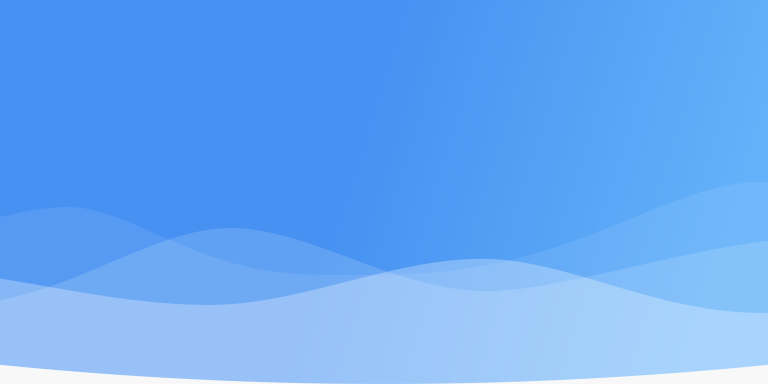
Reproduce this background procedurally as a Shadertoy shader.

```glsl
#define SKY_DEEP vec3(0.274, 0.569, 0.947)
#define SKY_LIGHT vec3(0.386, 0.694, 0.976)
#define PAPER vec3(0.973)
#define GLOW_START 1.04
#define GLOW_END 2.08
#define GLOW_TILT 0.311
#define BACK_ALPHA 0.085
#define MIDDLE_ALPHA 0.145
#define FRONT_ALPHA 0.28
#define PAPER_RISE 0.05

// Eased flank; a bend above one flattens the trough
float flank(float x, vec2 trough, vec2 crest, float bend) {
    float t = clamp((x - trough.x) / (crest.x - trough.x), 0.0001, 1.0);
    return mix(trough.y, crest.y, smoothstep(0.0, 1.0, pow(t, bend)));
}

float backWave(float x) {
    vec2 crest = vec2(0.177, 0.461);
    vec2 trough = vec2(0.898, 0.284);
    if (x < crest.x) return flank(x, vec2(-0.617, 0.349), crest, 1.5);
    if (x < trough.x) return flank(x, trough, crest, 1.47);
    return flank(x, trough, vec2(1.979, 0.526), 1.5);
}

float middleWave(float x) {
    vec2 crest = vec2(0.599, 0.406);
    vec2 trough = vec2(1.276, 0.242);
    if (x < crest.x) return flank(x, vec2(-0.156, 0.206), crest, 1.18);
    if (x < trough.x) return flank(x, trough, crest, 1.07);
    return flank(x, trough, vec2(2.214, 0.388), 0.85);
}

float frontWave(float x) {
    vec2 trough = vec2(0.547, 0.206);
    vec2 crest = vec2(1.255, 0.326);
    if (x < trough.x) return flank(x, trough, vec2(-0.286, 0.302), 1.03);
    if (x < crest.x) return flank(x, trough, crest, 1.0);
    return flank(x, vec2(2.0, 0.185), crest, 1.12);
}

// Soft coverage of the area under a curve
float below(float height, float y) {
    float blur = 0.7 / iResolution.y;
    return smoothstep(-blur, blur, height - y);
}

void mainImage(out vec4 fragColor, in vec2 fragCoord) {
    // Canvas spans two units across and one unit up
    vec2 p = fragCoord / iResolution.xy * vec2(2.0, 1.0);

    // Tilted sky gradient, flat on the left
    float along = p.x + GLOW_TILT * (1.0 - p.y);
    float glow = clamp((along - GLOW_START) / (GLOW_END - GLOW_START), 0.0, 1.0);
    vec3 color = mix(SKY_DEEP, SKY_LIGHT, glow);

    // Translucent white waves, back to front
    color = mix(color, vec3(1.0), BACK_ALPHA * below(backWave(p.x), p.y));
    color = mix(color, vec3(1.0), MIDDLE_ALPHA * below(middleWave(p.x), p.y));
    color = mix(color, vec3(1.0), FRONT_ALPHA * below(frontWave(p.x), p.y));

    // Paper showing beneath the curved lower border
    float offset = p.x - 1.0;
    color = mix(color, PAPER, below(PAPER_RISE * offset * offset, p.y));

    fragColor = vec4(color, 1.0);
}
```
